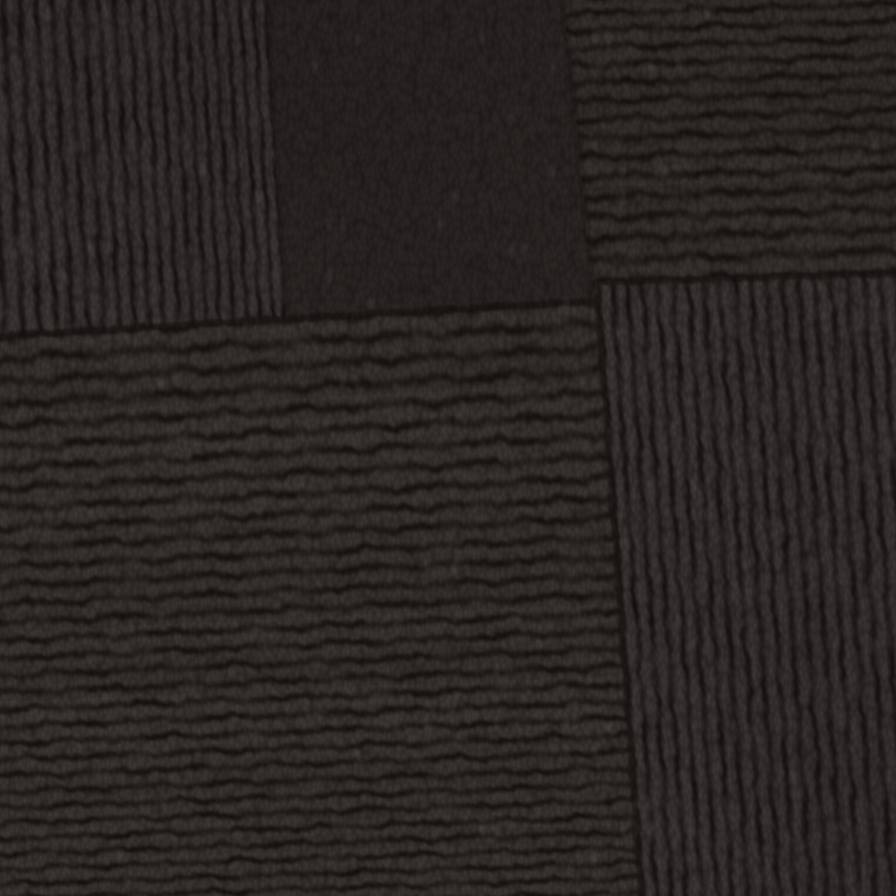
This texture is drawn by a WebGL 2 fragment shader. Its source:

```glsl
#version 300 es
precision highp float;
// Dark ribbed carpet tiles laid in alternating directions, with one plain tile.
uniform vec2 u_resolution;
out vec4 outColor;

const vec3 GROOVE = vec3(0.090, 0.072, 0.062);
const vec3 BROWN_PILE = vec3(0.197, 0.178, 0.164);
const vec3 GREY_PILE = vec3(0.192, 0.179, 0.174);
const vec3 PLAIN_PILE = vec3(0.146, 0.129, 0.122);
const vec2 GRAIN_CELLS = vec2(190.0, 105.0); // fibre cells across and down
const float GRAIN_DEPTH = 0.34;
const float SEAM_WIDTH = 0.0045;
const float EDGE = 0.0015;
const float TAU = 6.2831853;

float hash(vec2 p) {
  vec3 q = fract(vec3(p.xyx) * 0.1031);
  q += dot(q, q.yzx + 33.33);
  return fract((q.x + q.y) * q.z);
}

// Distance to the nearest scattered point
float cellular(vec2 p) {
  vec2 cell = floor(p);
  float nearest = 2.0;
  for (int j = -1; j <= 1; j++) {
    for (int i = -1; i <= 1; i++) {
      vec2 c = cell + vec2(i, j);
      vec2 point = c + vec2(hash(c), hash(c + 71.7));
      nearest = min(nearest, distance(p, point));
    }
  }
  return nearest;
}

float layeredSines(float t, float seed) {
  return 0.5 * sin(t + seed) + 0.3 * sin(2.3 * t + 1.7 * seed)
       + 0.2 * sin(5.1 * t + 2.9 * seed);
}

// Ribbed pile: phase counts ribs, along runs down their length
vec3 ribs(vec3 pile, float phase, float along, float waviness, float seed) {
  float rib = floor(phase + 0.5);
  float ribSeed = TAU * hash(vec2(rib + 60.0, seed));
  phase += waviness * layeredSines(along * 65.0, ribSeed);
  float wave = 0.5 + 0.5 * cos(TAU * (phase - rib));
  float wear = 0.78 + 0.35 * layeredSines(along * 38.0, ribSeed * 3.0);
  float groove = pow(wave, 1.9) * clamp(wear, 0.3, 1.0);
  float tint = 0.95 + 0.1 * hash(vec2(rib + 9.0, seed + 4.0));
  return mix(pile * tint, GROOVE, groove);
}

float side(float d) {
  return smoothstep(-EDGE, EDGE, d);
}

float seamLine(float d) {
  return 1.0 - smoothstep(0.3 * SEAM_WIDTH, 1.5 * SEAM_WIDTH, abs(d));
}

void main() {
  vec2 uv = gl_FragCoord.xy / u_resolution;
  float x = uv.x;
  float y = uv.y;

  // Signed distances from the slightly skewed seams
  float fray = 0.0015 * layeredSines((x + y) * 90.0, 2.0);
  float fromPlain = x - (0.319 - 0.063 * (y - 0.65)) + fray;
  float fromUpperRight = x - (0.660 - 0.100 * (y - 0.69)) + fray;
  float fromLowerRight = x - (0.667 - 0.073 * (y - 0.675)) + fray;
  float leftTop = y - (0.625 + 0.059 * x) + fray;
  float rightTop = y - (0.685 + 0.030 * (x - 0.66)) + fray;
  float rightHalf = side(x - 0.663);
  float above = mix(leftTop, rightTop, rightHalf);

  // Rib spacing changes gently across each tile
  float down = -leftTop - 0.04 * x * max(-leftTop, 0.0);
  vec3 lowerLeft = ribs(BROWN_PILE, 38.0 * down + 18.0 * down * down, x, 0.17, 1.0);
  float across = fromLowerRight;
  vec3 lowerRight = ribs(GREY_PILE, 60.0 * across - 10.0 * across * across, y, 0.10, 2.0);
  float back = -fromPlain;
  vec3 upperLeft = ribs(GREY_PILE, 70.0 * back - 30.0 * back * back, y, 0.08, 3.0);
  float up = rightTop;
  vec3 upperRight = ribs(BROWN_PILE * 0.93, 40.0 * up + 22.0 * up * up, x, 0.18, 4.0);

  // Assemble the tiles and darken their joins
  vec3 lower = mix(lowerLeft, lowerRight, side(fromLowerRight));
  vec3 upper = mix(upperLeft, PLAIN_PILE, side(fromPlain));
  upper = mix(upper, upperRight, side(fromUpperRight));
  vec3 color = mix(lower, upper, side(above));
  float upperJoin = max(0.4 * seamLine(fromPlain), 0.5 * seamLine(fromUpperRight));
  float join = mix(seamLine(fromLowerRight), upperJoin, side(above));
  color = mix(color, GROOVE, 0.75 * max(join, seamLine(above)));

  // Fibre grain, pale flecks and broad uneven light
  float grain = cellular(uv * GRAIN_CELLS);
  float tuft = cellular(uv * GRAIN_CELLS * 0.42 + 31.0);
  color *= 1.0 + GRAIN_DEPTH * (0.46 - grain) + 0.22 * (0.46 - tuft);
  vec2 fleckCell = uv * vec2(64.0, 34.0);
  float fleck = step(0.94, hash(floor(fleckCell) + 17.0))
              * (1.0 - smoothstep(0.08, 0.38, length(fract(fleckCell) - 0.5)));
  color += 0.035 * fleck;
  float light = 0.03 * layeredSines(4.0 * x + 3.0 * y, 1.0) - 0.05 * smoothstep(0.6, 1.0, y);
  outColor = vec4(color * (1.0 + light), 1.0);
}
```
